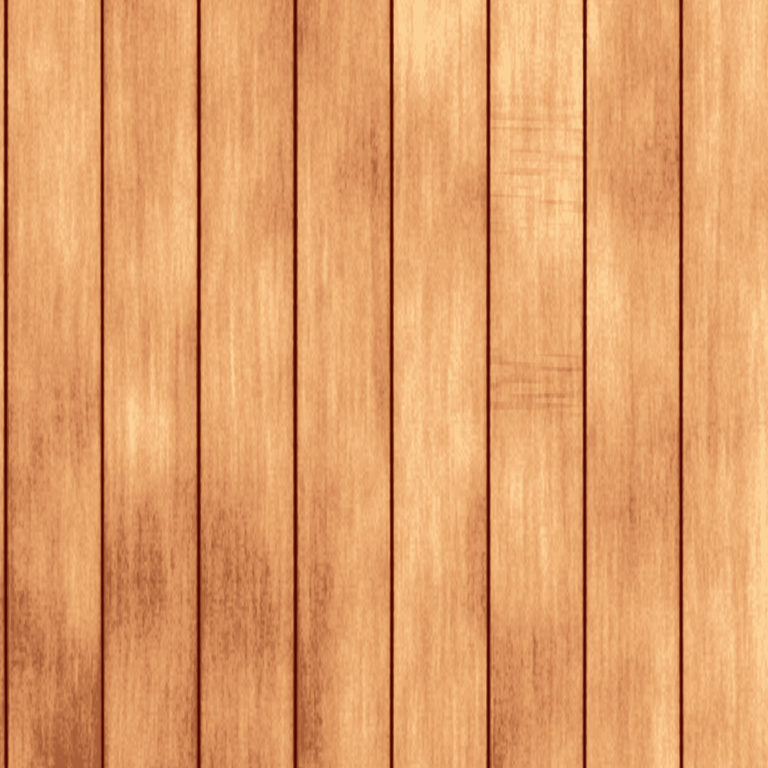
A WebGL 1 fragment shader for this texture:

```glsl
precision highp float;

uniform vec2 u_resolution;

const float PITCH = 0.1256;
const float FIRST_GROOVE = 0.0078;
const float SAWN_PLANK = 5.0;

const vec3 HONEY = vec3(0.90, 0.64, 0.415);
const vec3 PALE = vec3(0.952, 0.72, 0.49);
const vec3 GLOW = vec3(0.99, 0.82, 0.59);
const vec3 TAN = vec3(0.845, 0.555, 0.355);
const vec3 RUSSET = vec3(0.70, 0.40, 0.24);
const vec3 GROOVE_RIM = vec3(0.53, 0.23, 0.11);
const vec3 GROOVE_CORE = vec3(0.30, 0.02, 0.0);

float hash(vec2 p) {
  vec3 q = fract(vec3(p.xyx) * 0.1031);
  q += dot(q, q.yzx + 33.33);
  return fract((q.x + q.y) * q.z);
}

// Signed value noise, -1 to 1
float noise(vec2 p) {
  vec2 i = floor(p);
  vec2 f = fract(p);
  f = f * f * (3.0 - 2.0 * f);
  float low = mix(hash(i), hash(i + vec2(1.0, 0.0)), f.x);
  float high = mix(hash(i + vec2(0.0, 1.0)), hash(i + vec2(1.0, 1.0)), f.x);
  return 2.0 * mix(low, high, f.y) - 1.0;
}

float fbm(vec2 p) {
  float sum = 0.0;
  float amp = 0.6;
  for (int i = 0; i < 5; i++) {
    sum += amp * noise(p);
    p = p * 2.07 + 17.3;
    amp *= 0.55;
  }
  return sum;
}

// 1 inside the interval a..b, with soft ends
float band(float x, float a, float b, float soft) {
  return smoothstep(a - soft, a + soft, x) * (1.0 - smoothstep(b - soft, b + soft, x));
}

// Vertical fibres, from broad streaks to fine pores
float grain(vec2 p, float bend) {
  p.x += 0.003 * bend;
  return 0.45 * noise(p * vec2(65.0, 2.6))
       + 0.45 * noise(p * vec2(180.0, 7.0))
       + 0.42 * noise(p * vec2(320.0, 24.0))
       + 0.45 * noise(p * vec2(400.0, 210.0));
}

// Short dark flecks gathered where the wood is stained
float flecks(vec2 p, float stain) {
  float fleck = smoothstep(0.0, 0.8, noise(p * vec2(300.0, 110.0)));
  return fleck * smoothstep(-0.1, 0.9, stain);
}

// Fine saw marks across a board
float sawMarks(vec2 p) {
  float zone = band(p.y, 0.70, 0.87, 0.03) + band(p.y, 0.46, 0.55, 0.02);
  float slant = p.y + 0.03 * p.x;
  float marks = smoothstep(-0.1, 0.8, noise(vec2(p.x * 22.0, slant * 170.0)));
  return zone * marks;
}

// Maps tone to wood colour: 0 honey, 1 pale, 2 glow, -1 tan, -2.3 russet
vec3 woodColor(float tone) {
  vec3 color = mix(HONEY, PALE, clamp(tone, 0.0, 1.0));
  color = mix(color, GLOW, clamp(tone - 1.0, 0.0, 1.0));
  color = mix(color, TAN, clamp(-tone, 0.0, 1.0));
  return mix(color, RUSSET, clamp((-tone - 1.0) / 1.3, 0.0, 1.2));
}

float plankTone(vec2 uv, float plank) {
  vec2 p = uv + vec2(plank * 3.17, plank * 5.31);
  float stain = fbm(p * vec2(9.0, 4.5));
  float drift = noise(vec2(plank * 7.3, uv.y * 3.0 + plank));
  float lowerLeft = (1.0 - smoothstep(0.0, 0.5, uv.y)) * (1.0 - 0.75 * uv.x);
  float tone = 0.38 + 0.6 * (hash(vec2(plank, 7.0)) - 0.5);
  tone += 1.3 * (uv.x - 0.5) - 1.5 * lowerLeft + 0.3 * drift;
  tone += grain(p, noise(p * vec2(9.0, 4.0))) - 1.6 * stain;
  tone -= 0.6 * flecks(p, stain + 0.7 * lowerLeft);
  tone -= 0.9 * sawMarks(uv) * (1.0 - step(0.5, abs(plank - SAWN_PLANK)));
  return tone;
}

// Covers the wood with a soft groove, d being the signed distance to it
vec3 addGroove(vec3 wood, float d, float width, float y, float seed, float px) {
  float w = width * (1.0 + 0.1 * noise(vec2(seed * 9.0, y * 150.0)));
  float dist = abs(d);
  float rim = 1.0 - smoothstep(w - 0.5 * px, w + 1.4 * px, dist);
  float core = 1.0 - smoothstep(0.1 * w, w + 0.3 * px, dist);
  float lip = band(d, w + 0.0024, w + 0.0038, 0.0012) * hash(vec2(seed, 3.0));
  vec3 color = mix(wood, PALE, 0.5 * lip);
  color = mix(color, GROOVE_RIM, rim);
  return mix(color, GROOVE_CORE, core);
}

void main() {
  vec2 uv = gl_FragCoord.xy / u_resolution;
  float px = 1.0 / u_resolution.x;

  // Board layout
  float s = (uv.x - FIRST_GROOVE) / PITCH;
  float seam = floor(s + 0.5);
  float wobble = 0.0003 * noise(vec2(seam * 5.0, uv.y * 4.0));
  float d = (s - seam) * PITCH + wobble;
  float plank = seam + step(0.0, d) - 1.0;

  // Wood, dimmed towards the seams
  float edgeShade = exp(-abs(d) * 230.0) * (1.0 + 0.6 * noise(vec2(seam * 4.0, uv.y * 9.0)));
  vec3 color = woodColor(plankTone(uv, plank) - 1.6 * edgeShade);

  float width = mix(0.0017, 0.0027, hash(vec2(seam, 11.0)));
  gl_FragColor = vec4(addGroove(color, d, width, uv.y, seam, px), 1.0);
}
```
